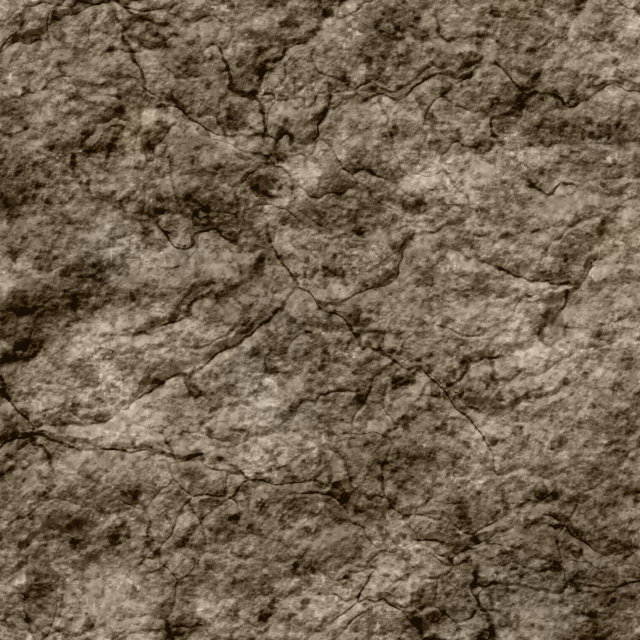
Reproduce this texture procedurally as a Shadertoy shader.

```glsl
float hash(vec2 p) {
    vec3 q = fract(p.xyx * 0.1031);
    q += dot(q, q.yzx + 33.33);
    return fract((q.x + q.y) * q.z);
}

vec2 hash2(vec2 p) {
    return vec2(hash(p), hash(p + 71.7));
}

float noise(vec2 p) {
    vec2 i = floor(p), f = fract(p);
    f = f * f * (3.0 - 2.0 * f);
    return mix(mix(hash(i), hash(i + vec2(1, 0)), f.x),
               mix(hash(i + vec2(0, 1)), hash(i + vec2(1, 1)), f.x), f.y);
}

// Fractal noise, normalised to 0..1
float fbm(vec2 p, int octaves) {
    float sum = 0.0, amp = 0.5, total = 0.0;
    for (int i = 0; i < octaves; i++) {
        sum += amp * noise(p);
        total += amp;
        amp *= 0.52;
        p = mat2(1.6, 1.2, -1.2, 1.6) * p + 17.3;
    }
    return sum / total;
}

vec2 warp(vec2 p, float amount) {
    return p + amount * (vec2(fbm(p * 5.0, 5), fbm(p * 5.0 + 40.0, 5)) - 0.5);
}

// Cellular blocks: x = gap to the next block, y = block id
vec2 blocks(vec2 p) {
    vec2 cell = floor(p), nearest = cell;
    float d1 = 9.0, d2 = 9.0;
    for (int y = -1; y <= 1; y++)
    for (int x = -1; x <= 1; x++) {
        vec2 c = cell + vec2(x, y);
        float d = length(c + hash2(c) - p);
        if (d < d1) { d2 = d1; d1 = d; nearest = c; }
        else d2 = min(d2, d);
    }
    return vec2(d2 - d1, hash(nearest + 5.3));
}

// Angular embedded stones: x = signed distance, y = stone id, z = height above its centre
vec3 stones(vec2 p, float density) {
    vec2 cell = floor(p);
    vec3 best = vec3(1.0, 0.0, 0.0);
    for (int y = -1; y <= 1; y++)
    for (int x = -1; x <= 1; x++) {
        vec2 c = cell + vec2(x, y);
        if (hash(c + 9.1) > density) continue;
        vec2 offset = p - c - 0.25 - 0.5 * hash2(c + 3.0);
        float turn = (hash(c + 13.0) - 0.5) * 2.4;
        vec2 q = mat2(cos(turn), -sin(turn), sin(turn), cos(turn)) * offset;
        q.y *= 1.2 + hash(c + 21.0);
        float size = mix(0.2, 0.46, hash(c + 31.0));
        float d = length(q) - size;
        for (int k = 0; k < 5; k++) {
            float a = 1.2566 * (float(k) + 0.7 * hash(c + float(k) * 7.0));
            float side = size * mix(0.5, 0.95, hash(c + 50.0 + float(k)));
            d = max(d, dot(q, vec2(cos(a), sin(a))) - side);
        }
        if (d < best.x) best = vec3(d, hash(c + 61.0), offset.y / size);
    }
    return best;
}

float blockHeight(vec2 b, float relief) {
    return relief * (0.25 + b.y) * smoothstep(0.0, 0.22, b.x);
}

float rockHeight(vec2 p) {
    vec2 w = warp(p, 0.22);
    return 0.9 * fbm(p * vec2(7.0, 8.0), 7)
         + blockHeight(blocks(w * vec2(4.0, 5.5)), 0.09)
         + blockHeight(blocks(w * vec2(11.0, 14.0) + 30.0), 0.025);
}

// Tone of one stone layer, with a shadow under its lower edge
float stoneTone(vec3 s, float soft, float strength) {
    float inside = smoothstep(soft, -soft, s.x);
    float rim = exp(-s.x * s.x / (soft * soft * 2.0));
    float below = smoothstep(0.3, -0.5, s.z);
    return strength * (inside * mix(-0.2, 0.06, s.y) + rim * mix(0.02, -0.2, below));
}

// Thin broken seams along block borders
float seam(vec2 p, float gap, float width) {
    float broken = smoothstep(0.47, 0.62, fbm(p * 7.0 + 80.0, 3));
    return broken * smoothstep(width, width * 0.15, gap);
}

vec3 rockColor(float tone, float warmth) {
    vec3 color = vec3(tone, tone - 0.06, tone - 0.137);
    color += warmth * vec3(0.008, 0.0, -0.012);
    return max(color, vec3(0.09, 0.055, 0.02));
}

void mainImage(out vec4 fragColor, in vec2 fragCoord) {
    vec2 p = fragCoord / iResolution.y;
    vec2 w = warp(p, 0.22);
    vec2 rough = warp(p, 0.09);

    // Light falling from the upper left
    vec2 toLight = vec2(-0.0012, 0.0026);
    float slope = (rockHeight(p) - rockHeight(p + toLight)) / length(toLight);
    float tone = 0.495 + clamp(slope * 0.024, -0.2, 0.11);

    // Broad stains
    tone += 0.38 * (fbm(p * vec2(5.0, 7.0) + 12.0, 6) - 0.5);
    tone += 0.26 * (fbm(p * vec2(17.0, 22.0) + 52.0, 4) - 0.5);

    // Embedded stones in three sizes
    vec3 large = stones(rough * 5.0 + 3.0, 0.5);
    vec3 medium = stones(rough * 11.0 + 40.0, 0.42);
    vec3 small = stones(rough * 27.0 + 90.0, 0.25);
    tone += stoneTone(large, 0.016, 0.62);
    tone += stoneTone(medium, 0.03, 0.66);
    tone += stoneTone(small, 0.06, 0.6);

    // Cracks
    tone -= 0.24 * seam(p, blocks(w * vec2(4.0, 5.5)).x, 0.04);
    tone -= 0.12 * seam(p + 3.0, blocks(w * vec2(11.0, 14.0) + 30.0).x, 0.08);

    // Grain, pits and pale flecks, calmer on the large stones
    float coarse = mix(0.6, 1.0, smoothstep(-0.02, 0.02, large.x));
    float pits = fbm(p * 52.0 + 7.0, 3);
    float flecks = noise(p * 190.0 + 19.0) * fbm(p * 20.0, 2);
    tone += coarse * 0.29 * (fbm(p * 130.0, 2) - 0.5);
    tone -= coarse * 0.17 * smoothstep(0.6, 0.78, pits);
    tone += coarse * 0.13 * smoothstep(0.48, 0.68, flecks);

    float warmth = 2.0 * (fbm(p * 5.0 + 60.0, 3) - 0.5);
    fragColor = vec4(rockColor(clamp(tone, 0.09, 0.84), warmth), 1.0);
}
```
